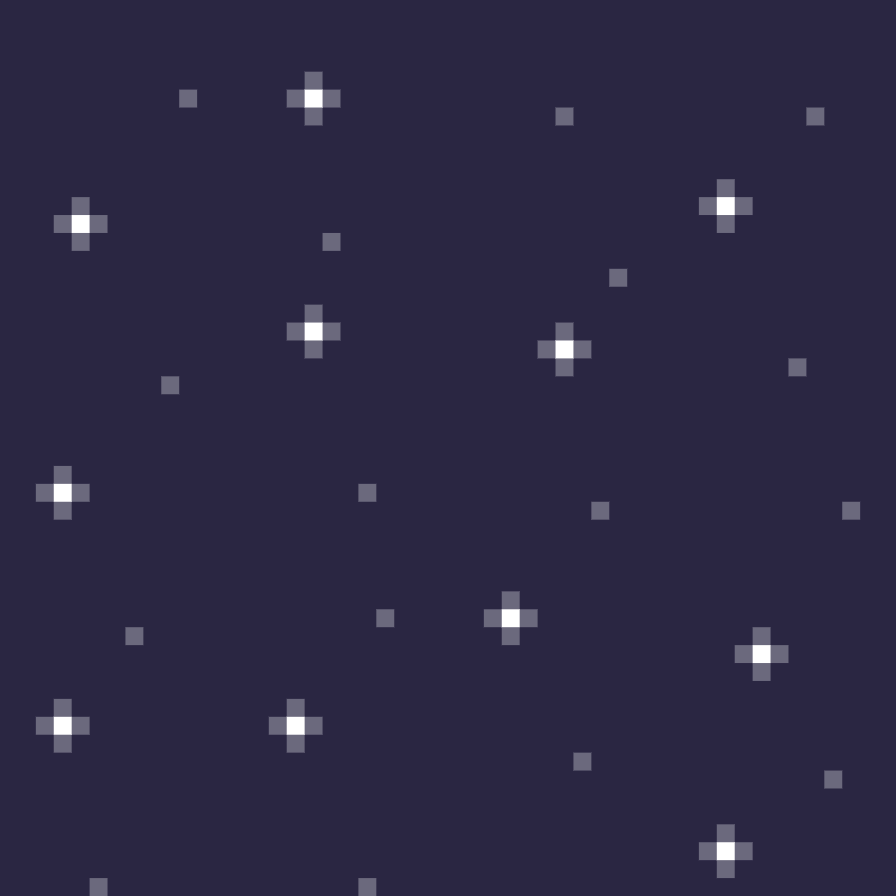
Give the GLSL for this texture, as a Shadertoy shader.

```glsl
float boxDistance(vec2 p, vec2 halfSize) {
    vec2 d = abs(p) - halfSize;
    return max(d.x, d.y);
}

vec2 hash2(float n) {
    return fract(sin(n * vec2(12.99, 78.23) + 1.7) * 437.58);
}

void mainImage(out vec4 fragColor, in vec2 fragCoord) {
    // Fifty blocks span the canvas
    vec2 grid = fragCoord / iResolution.y * 50.0;
    float pixel = 50.0 / iResolution.y;

    float dimDistance = 1e3;
    float coreDistance = 1e3;

    // Evenly spread stars, slightly jittered and snapped to blocks
    for (int i = 0; i < 27; i++) {
        float n = float(i);
        bool isCross = i < 11;
        vec2 spread = fract(vec2(0.32, 0.61) + n * vec2(0.7549, 0.5698));
        vec2 block = floor(spread * 50.0 + (hash2(n) - 0.5) * 3.0);
        float margin = isCross ? 1.0 : 0.0;
        block = clamp(block, margin, 49.0 - margin);

        vec2 p = grid - block - 0.5;
        float square = boxDistance(p, vec2(0.5));
        dimDistance = min(dimDistance, square);
        if (isCross) {
            float arms = min(boxDistance(p, vec2(1.5, 0.5)), boxDistance(p, vec2(0.5, 1.5)));
            dimDistance = min(dimDistance, arms);
            coreDistance = min(coreDistance, square);
        }
    }

    // Night sky, dim blocks, white cores
    vec3 color = vec3(0.165, 0.148, 0.26);
    color = mix(color, vec3(0.42, 0.41, 0.49), clamp(0.5 - dimDistance / pixel, 0.0, 1.0));
    color = mix(color, vec3(1.0), clamp(0.5 - coreDistance / pixel, 0.0, 1.0));
    fragColor = vec4(color, 1.0);
}
```
